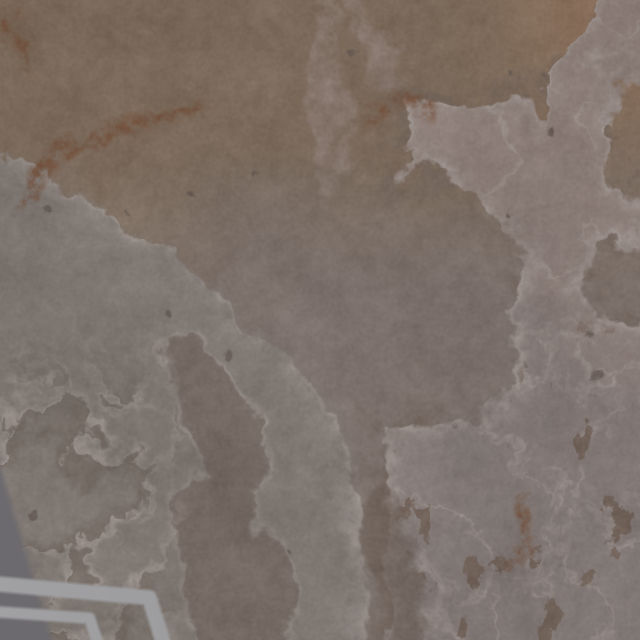
A three.js fragment shader for this texture:

```glsl
varying vec2 vUv;

const vec3 BROWN = vec3(0.478, 0.410, 0.350);
const vec3 MAUVE = vec3(0.485, 0.442, 0.420);
const vec3 OLIVE_GREY = vec3(0.488, 0.460, 0.440);
const vec3 PALE_GREY = vec3(0.500, 0.466, 0.455);
const vec3 PALE_PINK = vec3(0.540, 0.482, 0.460);
const vec3 CRUST = vec3(0.595, 0.558, 0.540);
const vec3 DAMP = vec3(0.415, 0.365, 0.335);
const vec3 RUST = vec3(0.430, 0.295, 0.215);
const vec3 SHADOW = vec3(0.425, 0.415, 0.430);
const vec3 RAIL = vec3(0.630, 0.630, 0.640);

vec2 hash2(vec2 p) {
  vec2 q = vec2(dot(p, vec2(127.1, 311.7)), dot(p, vec2(269.5, 183.3)));
  return fract(sin(q) * 43758.5);
}

float corner(vec2 cell, vec2 offset, vec2 f) {
  return dot(hash2(cell + offset) * 2.0 - 1.0, f - offset);
}

float gradientNoise(vec2 p) {
  vec2 i = floor(p), f = fract(p);
  vec2 u = f * f * f * (f * (f * 6.0 - 15.0) + 10.0);
  float low = mix(corner(i, vec2(0, 0), f), corner(i, vec2(1, 0), f), u.x);
  float high = mix(corner(i, vec2(0, 1), f), corner(i, vec2(1, 1), f), u.x);
  return mix(low, high, u.y);
}

float fbm(vec2 p) {
  float sum = 0.0, amp = 0.6;
  for (int i = 0; i < 5; i++) {
    sum += amp * gradientNoise(p);
    p = mat2(1.6, 1.2, -1.2, 1.6) * p + 7.3;
    amp *= 0.54;
  }
  return sum;
}

float segment(vec2 p, vec2 a, vec2 b) {
  vec2 ab = b - a;
  return length(p - a - ab * clamp(dot(p - a, ab) / dot(ab, ab), 0.0, 1.0));
}

float ellipse(vec2 p, vec2 center, vec2 radii) {
  return (length((p - center) / radii) - 1.0) * min(radii.x, radii.y);
}

float fill(float d, float soft) { return 1.0 - smoothstep(-soft, soft, d); }

// Crisp crust line with a fading inner bloom
float rim(float inside, float width) {
  float bloom = 1.0 - smoothstep(0.0, width, inside);
  return smoothstep(-0.004, 0.003, inside) * (0.55 * bloom + 0.45 * fill(inside - 0.008, 0.005));
}

// Sparse round specks, at most one per cell
float specks(vec2 p, float density) {
  vec2 rnd = hash2(floor(p));
  float d = length(fract(p) - 0.35 - 0.3 * rnd.yx) - 0.08 - 0.17 * rnd.y;
  return fill(d, 0.09) * step(rnd.x, density);
}

float rail(vec2 p, vec2 a, vec2 b, vec2 c, float radius) {
  return fill(min(segment(p, a, b), segment(p, b, c)) - radius, 0.004);
}

void main() {
  vec2 p = vUv;
  vec2 ragged = vec2(fbm(p * 22.0), fbm(p * 22.0 + 31.0));
  vec2 q = p + 0.085 * vec2(fbm(p * 7.0), fbm(p * 7.0 + 31.0)) + 0.03 * ragged;
  float broad = fbm(p * 3.0 + 11.0);
  float mottle = fbm(p * 13.0 + 5.0);
  float fine = fbm(p * 48.0);
  float crusty = clamp(0.65 + 1.3 * mottle + 0.8 * fine, 0.1, 1.0);

  // Bare wall, brown above and mauve below
  vec3 color = mix(MAUVE, BROWN, smoothstep(0.50, 0.86, p.y + 0.25 * broad));
  color += vec3(0.07, 0.03, 0.01) * smoothstep(0.35, 0.0, length(p - 1.0));
  float veil = min(segment(q, vec2(0.51, 0.97), vec2(0.53, 0.72)) - 0.025,
                   segment(q, vec2(0.55, 1.0), vec2(0.61, 0.86)) - 0.015);
  color = mix(color, PALE_PINK, 0.75 * crusty * fill(veil, 0.008));

  // Plaster layers with crusted borders
  float left = (0.57 - 1.35 * q.y * q.y * q.y - q.x) * 0.75;
  float right = min(q.x - 0.61, ellipse(q, vec2(0.64, 0.53), vec2(0.18, 0.21)));
  right = min(right, 0.83 - q.y + 1.8 * max(q.x - 0.84, 0.0));
  right = min(right, ellipse(q, vec2(1.0, 0.78), vec2(0.06, 0.09)));
  right = min(right, ellipse(q, vec2(0.98, 0.56), vec2(0.075, 0.055)));
  vec3 plasterTone = mix(PALE_GREY, PALE_PINK, smoothstep(0.2, 0.75, p.y + 0.6 * broad));
  color = mix(color, OLIVE_GREY, fill(-left, 0.012));
  color = mix(color, plasterTone, fill(-right, 0.004));
  color = mix(color, CRUST, 0.85 * crusty * rim(left, 0.06));
  color = mix(color, CRUST, crusty * rim(right, 0.035));
  float fringe = fill(right, 0.004) * fill(-right - 0.03, 0.03);
  color = mix(color, DAMP, 0.65 * fringe * smoothstep(-0.05, 0.2, mottle + broad));

  // Exposed damp channels
  float channel = min(segment(q, vec2(0.30, 0.43), vec2(0.38, 0.27)) - 0.04,
                      segment(q, vec2(0.35, 0.20), vec2(0.39, -0.05)) - 0.07);
  color = mix(color, mix(DAMP, MAUVE, 0.45), 0.85 * fill(channel, 0.01));
  color = mix(color, CRUST, 0.7 * crusty * rim(channel, 0.015));

  // Flakes, veins and pits on the plaster
  float flakeZone = smoothstep(0.50, 0.32, p.y) * smoothstep(0.34, 0.18, p.x);
  float plaster = smoothstep(0.0, 0.02, right);
  float flakes = 0.12 * fbm(q * 6.5 + 23.0);
  float veins = fill(abs(flakes) - 0.003, 0.004) * plaster;
  color = mix(color, CRUST, crusty * max(flakeZone * rim(flakes, 0.014), 0.75 * veins));
  color = mix(color, DAMP, 0.5 * flakeZone * fill(flakes, 0.002) * fill(-flakes - 0.014, 0.012));
  float pits = smoothstep(0.18, 0.24, fbm(p * vec2(17.0, 13.0) + 47.0));
  color = mix(color, mix(DAMP, RUST, 0.2), 0.75 * pits * plaster * smoothstep(0.7, 0.3, p.y));

  // Rust trails broken up by noise
  float trail = min(segment(q, vec2(0.06, 0.68), vec2(0.10, 0.765)),
                    segment(q, vec2(0.10, 0.765), vec2(0.31, 0.83)));
  trail = min(trail, segment(q, vec2(0.57, 0.835), vec2(0.65, 0.83)));
  trail = min(trail, segment(q, vec2(0.80, 0.21), vec2(0.81, 0.14)));
  trail = min(trail, segment(q, vec2(0.01, 0.98), vec2(0.05, 0.91)));
  float rust = fill(trail - 0.014 - 0.05 * mottle, 0.012);
  color = mix(color, RUST, rust * clamp(0.5 + 2.2 * fine, 0.0, 0.85));
  float stain = segment(q, vec2(0.59, 0.20), vec2(0.65, -0.02)) - 0.03;
  color = mix(color, DAMP, 0.7 * fill(stain, 0.01));

  // Specks and surface grain
  vec2 spot = p + 0.03 * ragged;
  color = mix(color, DAMP * 0.88, 0.7 * specks(spot * 32.0, 0.02));
  color += 0.045 * broad + 0.055 * mottle + 0.05 * fine + 0.025 * gradientNoise(p * 150.0);

  // Shaded edge and pale railing
  color = mix(color, SHADOW, fill(p.x - (0.27 - p.y) * 0.3, 0.008));
  float rails = rail(p, vec2(-0.02, 0.089), vec2(0.233, 0.066), vec2(0.26, -0.02), 0.012);
  rails = max(rails, rail(p, vec2(-0.02, 0.045), vec2(0.14, 0.034), vec2(0.158, -0.02), 0.009));
  gl_FragColor = vec4(mix(color, RAIL - 0.05 * p.x, rails), 1.0);
}
```
